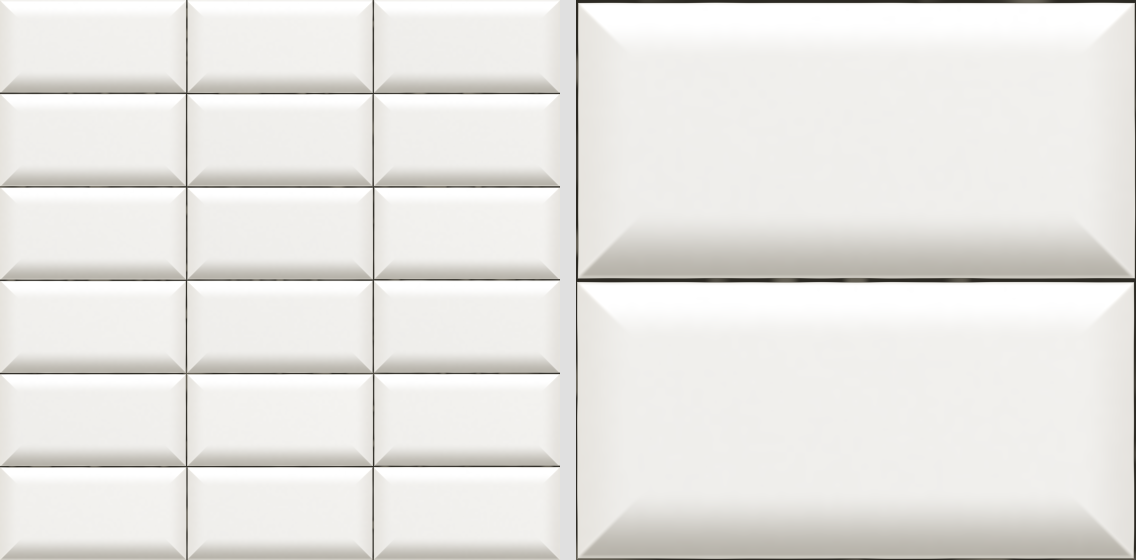
Left: the whole. Right: its middle third, enlarged.
A Shadertoy shader for this pattern:

```glsl
// Glossy white bevelled wall tiles, stacked three across and six down, with thin dark joints.

const vec2 TILE_COUNT = vec2(3.0, 6.0);
const float JOINT_HALF_WIDTH = 0.0012;
const float MITRE_SOFTNESS = 0.0022;

const vec3 FACE_COLOR = vec3(0.945, 0.941, 0.930);
const vec3 TOP_COLOR = vec3(1.0);
const vec3 BOTTOM_COLOR = vec3(0.715, 0.700, 0.665);
const vec3 LEFT_COLOR = vec3(0.905, 0.895, 0.875);
const vec3 RIGHT_COLOR = vec3(0.915, 0.905, 0.888);
const vec3 RIM_COLOR = vec3(0.900, 0.890, 0.860);
const vec3 JOINT_COLOR = vec3(0.170, 0.160, 0.135);
const vec3 WORN_COLOR = vec3(0.480, 0.460, 0.410);

float hash(vec2 p) {
    vec3 q = fract(p.xyx * 0.1031);
    q += dot(q, q.yzx + 33.33);
    return fract((q.x + q.y) * q.z);
}

float valueNoise(vec2 p) {
    vec2 cell = floor(p);
    vec2 f = fract(p);
    f = f * f * (3.0 - 2.0 * f);
    float low = mix(hash(cell), hash(cell + vec2(1.0, 0.0)), f.x);
    float high = mix(hash(cell + vec2(0.0, 1.0)), hash(cell + 1.0), f.x);
    return mix(low, high, f.y);
}

// Strength of a bevel: full at the outer edge, zero at the given depth.
float bevel(float distanceIn, float depth) {
    return 1.0 - smoothstep(0.0, depth, distanceIn);
}

// Glazed tile shaded by its distances to the lower-left and upper-right edges.
vec3 shadeTile(vec2 lower, vec2 upper, vec2 local, float tint) {
    vec3 face = FACE_COLOR + tint + 0.010 * (local.y - 0.5) + 0.008 * (local.x - 0.5);

    // Sloped faces, each fading softly into the flat centre
    vec3 left = mix(face, LEFT_COLOR, bevel(lower.x, 0.034));
    vec3 rightTone = RIGHT_COLOR - 0.025 * (1.0 - local.y);
    vec3 right = mix(face, rightTone, bevel(upper.x, 0.034));
    vec3 bottom = mix(face, BOTTOM_COLOR + tint, bevel(lower.y, 0.042));
    vec3 top = mix(face, TOP_COLOR, 1.0 - smoothstep(0.012, 0.036, upper.y));

    // Diagonal mitres where neighbouring slopes meet
    vec3 sides = mix(left, right, step(0.5, local.x));
    vec3 ends = mix(bottom, top, step(0.5, local.y));
    float sideDistance = min(lower.x, upper.x);
    float endDistance = min(lower.y, upper.y);
    float mitre = sideDistance - endDistance;
    vec3 color = mix(sides, ends, smoothstep(-MITRE_SOFTNESS, MITRE_SOFTNESS, mitre));

    // Faint glint along the mitres
    float corner = bevel(max(sideDistance, endDistance), 0.032);
    float glint = exp(-pow(mitre / 0.0022, 2.0)) * corner;
    return color + 0.035 * glint;
}

// Coverage of a joint, leaving the canvas border free of lines.
float jointMask(float gap, float index, float count, float halfWidth, float pixel) {
    float inside = step(0.5, index) * step(index, count - 0.5);
    float aa = 0.75 * pixel;
    return inside * (1.0 - smoothstep(halfWidth - aa, halfWidth + aa, abs(gap)));
}

void mainImage(out vec4 fragColor, in vec2 fragCoord) {
    vec2 uv = fragCoord / iResolution.xy;
    float pixel = 1.0 / min(iResolution.x, iResolution.y);

    // Stacked grid: local position and distances to the tile edges
    vec2 grid = uv * TILE_COUNT;
    vec2 tile = floor(grid);
    vec2 local = fract(grid);
    vec2 lower = local / TILE_COUNT;
    vec2 upper = (1.0 - local) / TILE_COUNT;
    float tint = (hash(tile + 7.0) - 0.5) * 0.012;
    vec3 color = shadeTile(lower, upper, local, tint);

    // Thin glazed rim
    vec2 edge = min(lower, upper);
    float rim = 1.0 - smoothstep(0.0016, 0.0036, min(edge.x, edge.y));
    color = mix(color, RIM_COLOR, 0.45 * rim);

    // Joints shift slightly per tile and vary along their length
    vec2 joint = floor(grid + 0.5);
    vec2 gap = uv - joint / TILE_COUNT;
    gap.x += (hash(vec2(joint.x, tile.y) + 13.0) - 0.5) * 0.0012;
    gap.y += (hash(vec2(tile.x, joint.y) + 29.0) - 0.5) * 0.0012;
    float wear = valueNoise(uv * 48.0);
    float halfWidth = JOINT_HALF_WIDTH * mix(0.85, 1.15, wear);
    float lineX = jointMask(gap.x, joint.x, TILE_COUNT.x, halfWidth, pixel);
    float lineY = jointMask(gap.y, joint.y, TILE_COUNT.y, halfWidth, pixel);
    vec3 jointColor = mix(JOINT_COLOR, WORN_COLOR, 0.7 * smoothstep(0.65, 0.95, wear));
    color = mix(color, jointColor, max(lineX, lineY));

    // Fine glaze grain
    color += (valueNoise(uv * 180.0) - 0.5) * 0.005;
    fragColor = vec4(clamp(color, 0.0, 1.0), 1.0);
}
```
